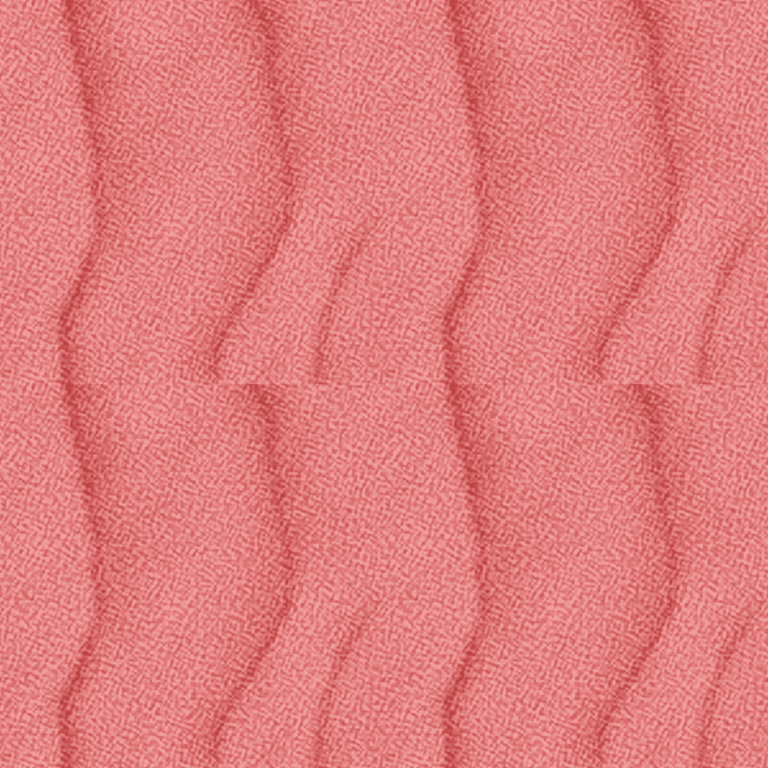
Write a three.js fragment shader that draws this texture.

```glsl
varying vec2 vUv;

float hash(vec2 p) {
  vec3 q = fract(vec3(p.xyx) * 0.1031);
  q += dot(q, q.yzx + 33.33);
  return fract((q.x + q.y) * q.z);
}

// Value noise that wraps after a whole number of cells
float noise(vec2 p, float period) {
  vec2 i = floor(p);
  vec2 f = p - i;
  f = f * f * (3.0 - 2.0 * f);
  vec2 a = mod(i, period);
  vec2 b = mod(i + 1.0, period);
  return mix(mix(hash(a), hash(vec2(b.x, a.y)), f.x),
             mix(hash(vec2(a.x, b.y)), hash(b), f.x), f.y);
}

// Even grain: noise less the mean of its surroundings
float grain(vec2 p, float period) {
  float around = noise(p + vec2(1.5, 0.5), period) + noise(p - vec2(1.5, 0.5), period)
               + noise(p + vec2(-0.5, 1.5), period) + noise(p + vec2(0.5, -1.5), period);
  return noise(p, period) - 0.25 * around;
}

// Soft shadow with its own reach on each side of a crest
float shade(float offset, float left, float right) {
  float reach = mix(left, right, smoothstep(-0.003, 0.003, offset));
  return exp(-offset * offset / (reach * reach));
}

float ripples(float x, float d) {
  // Long crest, steep on its left side
  float crest = 0.168 + 0.085 * smoothstep(-0.1, 0.5, d)
              - 0.083 * smoothstep(0.58, 0.86, d);
  float reach = mix(0.1, 0.05, smoothstep(0.65, 0.8, d));
  float dark = 0.08 * shade(x - crest, 0.016, reach)
             + 0.06 * shade(x - crest - 0.005, 0.012, 0.02);

  // Middle crest, diffuse above and steep on its right side below
  crest = 0.65 + 0.055 * smoothstep(-0.08, 0.15, d)
        + 0.05 * smoothstep(0.15, 0.5, d)
        - 0.19 * smoothstep(0.52, 0.95, d);
  reach = mix(0.08, 0.018, smoothstep(0.3, 0.6, d));
  dark += 0.07 * shade(x - crest, 0.08, reach)
        + 0.055 * shade(x - crest, 0.016, 0.014);

  // Short crest that fades in and stops at the tile edge
  float rise = (1.0 - d) / 0.45;
  crest = 0.83 + 0.15 * rise * rise;
  dark += smoothstep(0.5, 0.72, d) * (0.035 * shade(x - crest, 0.025, 0.05)
        + 0.08 * shade(x - crest, 0.016, 0.014));
  return dark;
}

void main() {
  // Two tiles across and two down, with depth measured from the top
  vec2 tile = fract(vUv * 2.0);
  float depth = 1.0 - tile.y;

  // Wobbling, ragged crests with uneven strength
  float wobble = noise(tile * 12.0, 12.0) + 0.7 * noise(tile * 40.0 + 5.0, 40.0)
               + 0.7 * noise(tile * 90.0 + 7.0, 90.0) - 1.2;
  float strength = 0.65 + 0.5 * noise(tile * 10.0 + 3.0, 10.0)
                 + 0.5 * noise(tile * 26.0 + 1.0, 26.0);
  float tone = 0.512 - strength * ripples(tile.x + 0.014 * wobble, depth);

  // Lit slope
  vec2 glow = (tile - vec2(0.4, 0.92)) * mat2(0.8, 0.6, -0.6, 0.8);
  tone += 0.035 * exp(-dot(glow * vec2(9.0, 22.0), glow * vec2(9.0, 22.0)));

  // Slanted wind streaks and small patches
  vec2 streak = vec2(16.0 * tile.x - 8.0 * tile.y, 5.0 * tile.y);
  tone += 0.05 * (noise(streak, 16.0) - 0.5);
  tone += 0.03 * (noise(tile * 32.0 + 2.0, 32.0) - 0.5);

  // Fine sand grain
  tone += 0.27 * grain(tile * 150.0, 150.0);

  vec3 deepRose = vec3(0.74, 0.26, 0.26);
  vec3 rose = vec3(0.885, 0.48, 0.48);
  vec3 paleRose = vec3(0.945, 0.62, 0.62);
  vec3 color = mix(deepRose, rose, clamp((tone - 0.26) / 0.22, 0.0, 1.0));
  color = mix(color, paleRose, clamp((tone - 0.48) / 0.14, 0.0, 1.0));
  gl_FragColor = vec4(color, 1.0);
}
```
